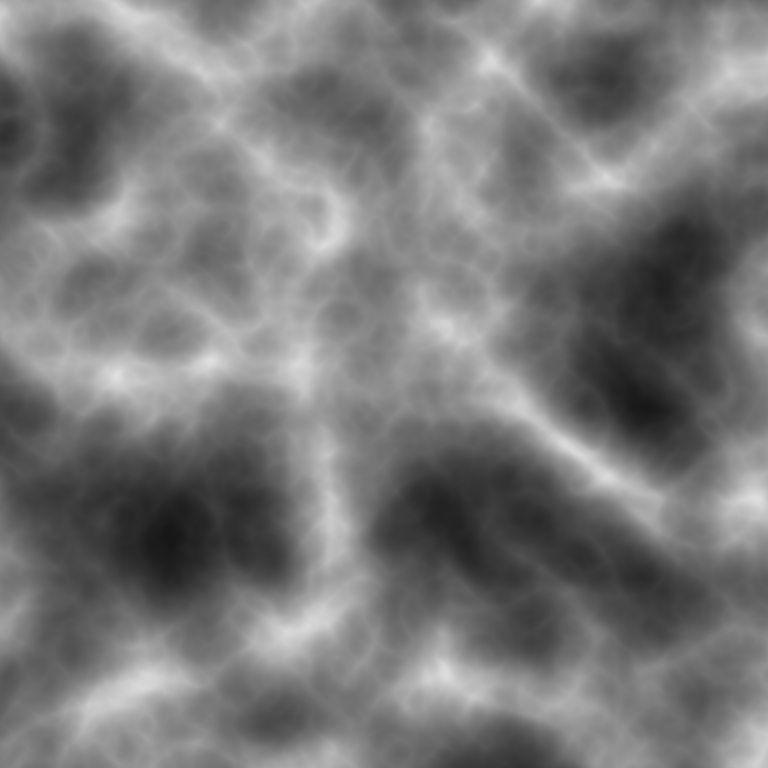
Write a three.js fragment shader that draws this texture.

```glsl
// Smoky grey clouds veined with soft bright creases, from ridged gradient noise.
varying vec2 vUv;

// Random unit gradient for a lattice point
vec2 latticeGradient(vec2 cell) {
  vec3 p = fract(vec3(cell.xyx) * vec3(0.1031, 0.1030, 0.0973));
  p += dot(p, p.yzx + 33.33);
  float angle = 6.2832 * fract((p.x + p.y) * p.z);
  return vec2(cos(angle), sin(angle));
}

// Gradient noise with quintic fade, centred on zero
float gradientNoise(vec2 p) {
  vec2 cell = floor(p);
  vec2 f = p - cell;
  vec2 fade = f * f * f * (f * (f * 6.0 - 15.0) + 10.0);
  vec2 e = vec2(1.0, 0.0);
  float a = dot(latticeGradient(cell), f);
  float b = dot(latticeGradient(cell + e.xy), f - e.xy);
  float c = dot(latticeGradient(cell + e.yx), f - e.yx);
  float d = dot(latticeGradient(cell + e.xx), f - e.xx);
  return mix(mix(a, b, fade.x), mix(c, d, fade.x), fade.y);
}

// Octaves of folded noise; the folds are slightly rounded
float turbulence(vec2 p) {
  float sum = 0.0;
  float amplitude = 1.0;
  for (int octave = 0; octave < 5; octave++) {
    float n = gradientNoise(p);
    sum += amplitude * (sqrt(n * n + 0.0002) - 0.008);
    p = p * 2.0 + vec2(17.3, 9.7);
    amplitude *= 0.43;
  }
  return sum;
}

void main() {
  // Low turbulence glows along the creases, high turbulence sinks to dark
  float density = turbulence(vUv * 2.5 + vec2(5.4, 12.7));
  float grey = 1.25 * exp(-1.7 * density) - 0.32;
  gl_FragColor = vec4(vec3(grey), 1.0);
}
```
